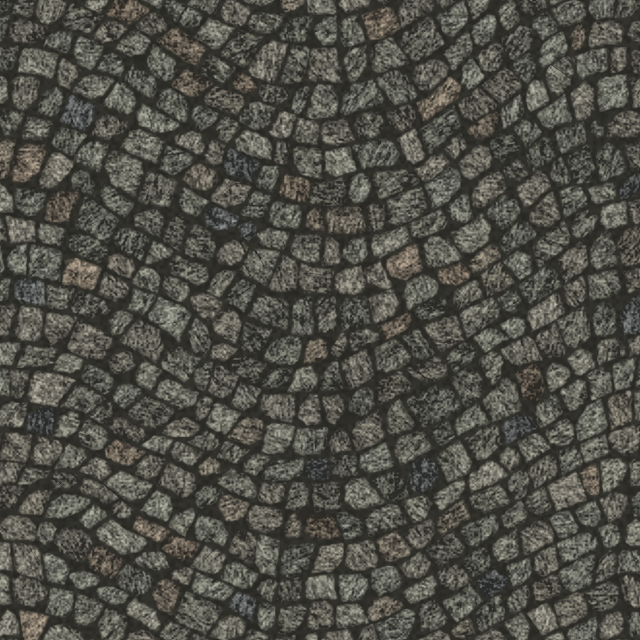
A WebGL 2 fragment shader for this texture:

```glsl
#version 300 es
precision highp float;
// Weathered grey stone setts laid in wavy, sagging rows with dark earth joints.

#define ROWS 20.5         // stone rows over the canvas height
#define COLS 22.0         // stones along one row
#define SAG 0.098         // height of the wave the rows follow
#define GAP 0.03          // half joint width, in rows
#define TAPER 0.13        // how far stone sides lean inward
#define CHIP 0.27         // largest broken corner
#define GRAIN 0.64        // contrast of the stone surface
#define STONE_LIGHT 0.384 // mean stone brightness
#define STONE_SPREAD 0.10 // brightness range between stones
#define JOINT_COLOR vec3(0.182, 0.18, 0.16)

const float TAU = 6.2831853;

out vec4 fragColor;
uniform vec2 u_resolution;

float hash(vec2 p) {
    vec3 a = fract(vec3(p.xyx) * 0.1031);
    a += dot(a, a.yzx + 33.33);
    return fract((a.x + a.y) * a.z);
}

vec4 hash4(vec2 p) {
    return vec4(hash(p + 11.3), hash(p + 47.7), hash(p + 83.1), hash(p + 129.9));
}

float noise(vec2 p) {
    vec2 i = floor(p), f = fract(p);
    f = f * f * (3.0 - 2.0 * f);
    return mix(mix(hash(i), hash(i + vec2(1, 0)), f.x),
               mix(hash(i + vec2(0, 1)), hash(i + vec2(1, 1)), f.x), f.y);
}

vec2 wander(vec2 p) {
    return vec2(noise(p), noise(p + 37.4)) - 0.5;
}

float smoothMin(float a, float b, float k) {
    float h = max(k - abs(a - b), 0.0) / k;
    return min(a, b) - h * h * k * 0.25;
}

// Wavering line between two rows.
float rowEdge(float j, float x) {
    return j + 0.16 * (hash(vec2(j, 5.0)) - 0.5)
             + 0.36 * (noise(vec2(x * 14.0, j * 7.3)) - 0.5);
}

// Leaning line between two stones of a row; t is the height within the row.
float sideEdge(float i, float j, float t) {
    vec4 h = hash4(vec2(i, j));
    return i + 0.42 * (h.x - 0.5) + 0.42 * (h.y - 0.5) * t;
}

// Signed depth inside a stone; id receives its row and column.
float stoneDepth(vec2 p, out vec2 id) {
    vec2 q = p + 0.035 * wander(p * 4.0 + 3.0) + 0.014 * wander(p * 13.0);
    float slope = -TAU * SAG * sin(TAU * q.x);
    float stretch = sqrt(1.0 + slope * slope);

    // Row and height within it
    float v = (q.y - SAG * cos(TAU * q.x)) * ROWS + 40.0;
    float j = floor(v);
    if (v < rowEdge(j, q.x)) j -= 1.0;
    else if (v > rowEdge(j + 1.0, q.x)) j += 1.0;
    float low = rowEdge(j, q.x), high = rowEdge(j + 1.0, q.x);
    float t = v - 0.5 * (low + high);

    // Place along the row, with side joints square to its direction
    float along = q.x + slope * t / (ROWS * stretch * stretch);
    float u = along * COLS + 60.0 + 17.0 * hash(vec2(j, 9.0));
    float i = floor(u);
    if (u < sideEdge(i, j, t)) i -= 1.0;
    else if (u > sideEdge(i + 1.0, j, t)) i += 1.0;
    id = vec2(i, j);

    float left = sideEdge(i, j, t), right = sideEdge(i + 1.0, j, t);
    vec2 f = vec2((u - left) / (right - left), (v - low) / (high - low));
    vec2 a = vec2((u - left) * stretch * ROWS / COLS, (v - low) / stretch);
    vec2 b = vec2((right - u) * stretch * ROWS / COLS, (high - v) / stretch);

    // Lean the sides, then break the corners
    vec4 lean = hash4(id + 200.0) * TAPER;
    a -= lean.xy * f.yx;
    b -= lean.zw * (1.0 - f.yx);
    vec4 chip = hash4(id + 300.0);
    chip *= chip * CHIP;
    vec4 corners = 0.707 * vec4(a.x + a.y, b.x + a.y, a.x + b.y, b.x + b.y) - chip;
    float d = smoothMin(min(a.x, b.x), min(a.y, b.y), 0.06);
    float c = min(min(corners.x, corners.y), min(corners.z, corners.w));
    return smoothMin(d, c, 0.04) - GAP;
}

// Fine mineral grain with streaks in a direction of its own per stone.
float stoneGrain(vec2 p, float angle) {
    vec2 dir = vec2(cos(angle), sin(angle));
    vec2 r = vec2(dot(p, dir), dot(p, vec2(-dir.y, dir.x)));
    float streak = noise(r * vec2(110.0, 300.0)) - 0.5;
    float speck = noise(p * 330.0 + 19.0) - 0.5;
    float patchy = noise(r * vec2(55.0, 90.0) + 7.0) - 0.5;
    float crack = smoothstep(0.06, 0.0, abs(noise(r * vec2(22.0, 48.0)) - 0.5))
                * smoothstep(0.5, 0.75, noise(p * 36.0 + 51.0));
    return 0.42 * streak + 0.48 * speck + 0.22 * patchy - 0.2 * crack;
}

void main() {
    vec2 p = gl_FragCoord.xy / min(u_resolution.x, u_resolution.y);
    float pixel = ROWS / min(u_resolution.x, u_resolution.y);
    vec2 id;
    float depth = stoneDepth(p, id) + 0.07 * (noise(p * 150.0) - 0.5);
    vec4 h = hash4(id + 400.0);

    // Stone brightness and tint: mostly grey, some brown, a few dark slate
    float light = STONE_LIGHT + STONE_SPREAD * (h.x + h.y - 1.0);
    light += 0.05 * (noise(p * 5.0 + 71.0) - 0.5);
    vec3 tint = mix(vec3(0.99, 1.01, 0.92), vec3(1.02, 0.99, 0.9), h.z);
    tint = mix(tint, vec3(1.06, 0.97, 0.85), smoothstep(0.86, 0.98, h.w));
    float slate = step(h.w, 0.025);
    tint = mix(tint, vec3(0.96, 0.99, 0.98), slate);
    light *= 1.0 - 0.25 * slate;
    light += GRAIN * stoneGrain(p, h.z * TAU);
    light *= mix(0.84, 1.02, smoothstep(0.0, 0.12, depth));
    vec3 stone = max(light, 0.17) * tint;

    // Earth joints
    vec3 joint = JOINT_COLOR * (0.84 + 0.32 * noise(p * 170.0 + 5.0));
    float soft = max(0.045, 0.8 * pixel);
    fragColor = vec4(mix(joint, stone, smoothstep(-soft, soft, depth)), 1.0);
}
```
